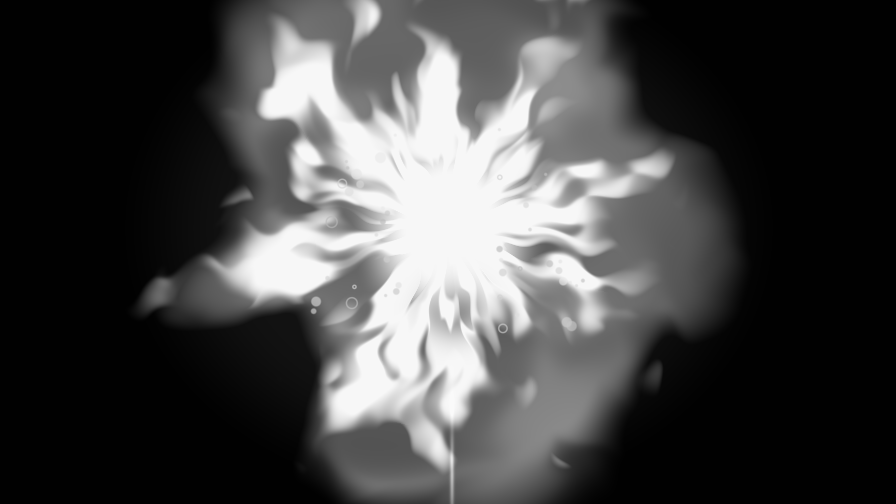
Write a WebGL 2 fragment shader that draws this background.

```glsl
#version 300 es
precision highp float;
// A white burst of radial flames in a grey smoke halo, with small bubbles, on black.

uniform vec2 u_resolution;
out vec4 fragColor;

const float TAU = 6.2831853;
const int SECTORS = 24;
const int BUBBLES = 44;
const vec2 BURST_CENTER = vec2(0.002, 0.048);

// Reach of smoke and flame per sector, counterclockwise from the right
const float SMOKE_REACH[SECTORS] = float[SECTORS](
  0.54, 0.50, 0.42, 0.50, 0.55, 0.56, 0.56, 0.56, 0.58, 0.60, 0.52, 0.42,
  0.44, 0.55, 0.36, 0.38, 0.50, 0.60, 0.58, 0.60, 0.58, 0.52, 0.46, 0.52);
const float FLAME_REACH[SECTORS] = float[SECTORS](
  0.36, 0.42, 0.25, 0.36, 0.46, 0.35, 0.40, 0.44, 0.46, 0.46, 0.45, 0.25,
  0.33, 0.50, 0.22, 0.28, 0.48, 0.38, 0.42, 0.36, 0.45, 0.36, 0.38, 0.34);

vec3 hash3(vec2 cell) {
  vec3 h = fract(cell.xyx * vec3(0.1031, 0.1030, 0.0973));
  h += dot(h, h.yzx + 33.33);
  return fract((h.xxy + h.yzz) * h.zyx);
}

// Smooth cellular noise, periodic along x
float cellNoise(vec2 q, float period) {
  vec2 base = floor(q);
  float total = 0.0, weight = 0.0;
  for (int j = -1; j <= 1; j++) {
    for (int i = -1; i <= 1; i++) {
      vec2 cell = base + vec2(i, j);
      vec3 h = hash3(vec2(mod(cell.x, period), cell.y + 17.0));
      vec2 d = cell + h.xy - q;
      float w = exp(-5.0 * dot(d, d));
      total += w * h.z;
      weight += w;
    }
  }
  return total / max(weight, 1e-4);
}

// Noise in polar space, stretched along the rays
float rayNoise(float turn, float radius, float rays, float rings) {
  return cellNoise(vec2(turn * rays, radius * rings), rays);
}

float reach(float profile[SECTORS], float turn) {
  float s = turn * float(SECTORS);
  int i = int(floor(s)) % SECTORS;
  return mix(profile[i], profile[(i + 1) % SECTORS], smoothstep(0.0, 1.0, fract(s)));
}

float softSpot(vec2 p, vec2 center, vec2 size) {
  vec2 d = (p - center) / size;
  return exp(-dot(d, d));
}

// Filled disc, or thin ring when hollow is 1
float bubble(vec2 p, vec2 center, float size, float hollow, float pixel) {
  float d = length(p - center) - size;
  float disc = 1.0 - smoothstep(-pixel, pixel, d);
  float ring = 1.0 - smoothstep(0.0, 1.5 * pixel, abs(d));
  return mix(disc, ring, hollow);
}

void main() {
  float pixel = 1.0 / u_resolution.y;
  vec2 p = (gl_FragCoord.xy - 0.5 * u_resolution) * pixel - BURST_CENTER;
  float radius = length(p);
  float turn = fract(atan(p.y, p.x) / TAU + 1.0);

  // Bend the rays a little
  float bend = 0.005 * sin(radius * 31.0 + 3.0 * sin(turn * TAU * 3.0))
             + 0.003 * sin(radius * 57.0 + turn * TAU * 7.0);
  float bentTurn = fract(turn + bend + 1.0);
  float coarse = rayNoise(bentTurn, radius, 34.0, 9.0);
  float fine = rayNoise(bentTurn, radius, 67.0, 15.0);
  float wide = rayNoise(bentTurn, radius, 15.0, 7.0);

  // Smoke halo over a faint outer glow
  float smokeEdge = radius / reach(SMOKE_REACH, turn)
                  + 0.22 * (wide - 0.5) + 0.10 * (coarse - 0.5);
  float smoke = 1.0 - smoothstep(0.80, 1.13, smokeEdge);
  float glow = 0.07 * (1.0 - smoothstep(0.38, 0.66, length(p * vec2(0.95, 1.15))));
  float tone = max(glow, smoke * mix(0.30, 0.60, wide));

  // Flames break up with distance; the core stays solid
  float flameDistance = radius / reach(FLAME_REACH, turn);
  float heat = mix(coarse, fine, 0.42) + 0.62 * (0.78 - flameDistance);
  float flame = smoothstep(0.36, 0.68, heat);
  float core = 1.0 - smoothstep(0.10, 0.25, length(p * vec2(1.25, 1.0)));
  flame = max(flame, core);

  // Dark streaks below the core
  float streaks = softSpot(p, vec2(0.012, -0.165), vec2(0.055, 0.05));
  flame *= 1.0 - 0.75 * streaks * smoothstep(0.40, 0.65, fine);
  tone = mix(tone, 0.97, flame);

  // Thin ray at the bottom
  tone += 0.35 * softSpot(p, vec2(0.006, -0.49), vec2(0.004, 0.09));

  // Bubbles scattered on both sides of the core
  for (int i = 0; i < BUBBLES; i++) {
    vec3 h = hash3(vec2(float(i) + 3.0, 41.0));
    vec3 k = hash3(vec2(float(i) + 9.0, 73.0));
    float side = i % 2 == 0 ? 1.0 : -1.0;
    vec2 center = vec2(side * (0.10 + 0.18 * h.x * h.x), mix(-0.20, 0.20, h.y));
    float size = mix(0.003, 0.011, k.x * k.x);
    float hollow = step(0.72, k.y);
    tone = mix(tone, mix(0.72, 0.92, k.z), 0.65 * bubble(p, center, size, hollow, pixel));
  }

  fragColor = vec4(vec3(clamp(tone, 0.005, 0.98)), 1.0);
}
```
